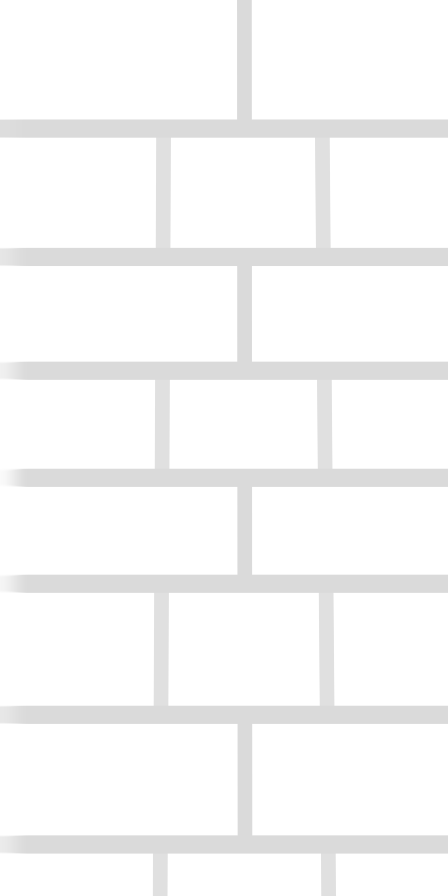
Give the GLSL for this pattern, as a Shadertoy shader.

```glsl
const vec3 BRICK = vec3(1.0);
const vec3 MORTAR = vec3(0.855);
const vec3 PALE_MORTAR = vec3(0.877);
const float BED_HALF = 0.0203;      // half thickness of the horizontal joints
const float HEAD_HALF = 0.0164;     // half thickness of the vertical joints
const float CENTRE_X = 0.5455;      // single joint in even courses
const vec2 PAIR_X = vec2(0.3665, 0.7170);   // two joints in odd courses
const vec2 PAIR_DRIFT = vec2(-0.0045, 0.0083);
const float FADE_WIDTH = 0.065;     // worn left ends of the horizontal joints
const int BEDS = 7;
const float BED_Y[BEDS] = float[](0.2870, 0.5735, 0.8275, 1.0665, 1.3030, 1.5955, 1.8850);
const float BED_WEAR[BEDS] = float[](0.10, 0.35, 0.65, 0.95, 0.80, 0.40, 0.50);

// Antialiased coverage of a band around zero
float band(float offset, float halfWidth, float blur) {
    return smoothstep(-blur, blur, halfWidth - abs(offset));
}

void mainImage(out vec4 fragColor, in vec2 fragCoord) {
    // The wall is one unit wide and two high, measured from the top left
    vec2 uv = fragCoord / iResolution.xy;
    vec2 p = vec2(uv.x, 2.0 * (1.0 - uv.y));
    vec2 blur = 0.6 * vec2(1.0, 2.0) / iResolution.xy;

    // Horizontal joints, thinner and paler at the left end
    float bed = 0.0;
    int course = 0;
    float leftEnd = 1.0 - smoothstep(0.0, FADE_WIDTH, p.x);
    for (int i = 0; i < BEDS; i++) {
        float wear = BED_WEAR[i] * leftEnd;
        float offset = p.y - BED_Y[i];
        float line = band(offset, BED_HALF - 0.003 * wear, blur.y + 0.004 * wear);
        bed = max(bed, line * (1.0 - 0.9 * wear));
        course += int(offset > 0.0);
    }

    // Vertical joints alternate between one and two per course
    vec3 color = BRICK;
    if (course % 2 == 0) {
        float x = CENTRE_X + 0.0007 * p.y;
        color = mix(color, MORTAR, band(p.x - x, HEAD_HALF, blur.x));
    } else {
        vec2 x = PAIR_X + PAIR_DRIFT * p.y;
        float head = max(band(p.x - x.x, HEAD_HALF, blur.x),
                         band(p.x - x.y, HEAD_HALF, blur.x));
        color = mix(color, PALE_MORTAR, head);
    }

    fragColor = vec4(mix(color, MORTAR, bed), 1.0);
}
```
